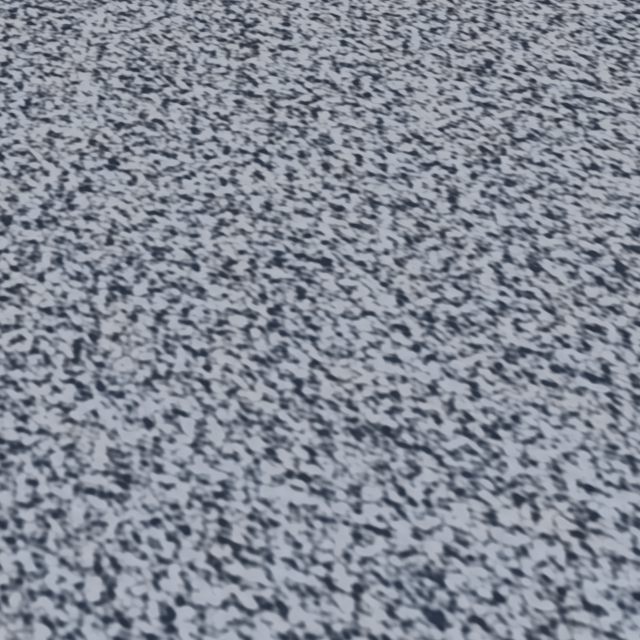
Give the GLSL for this texture, as a Shadertoy shader.

```glsl
// Speckled blue-grey granite slab seen at a slant, grains shrinking with distance.
// Octaves of gradient noise on a sheared ground plane give the mineral density,
// and a soft tone curve turns it into pale feldspar with dark mica flecks.

float hash(vec2 cell) {
    uvec2 q = uvec2(ivec2(cell)) * uvec2(1597334673u, 3812015801u);
    uint h = (q.x ^ q.y) * 1597334673u;
    h = (h ^ (h >> 15)) * 2246822519u;
    return float((h ^ (h >> 13)) >> 8) / 16777216.0;
}

// Dot product of a random unit gradient with the offset from its lattice corner
float cornerSlope(vec2 cell, vec2 offset) {
    float angle = 6.28319 * hash(cell);
    return dot(vec2(cos(angle), sin(angle)), offset);
}

// Gradient noise scaled to roughly unit standard deviation
float noise(vec2 p) {
    vec2 cell = floor(p), f = p - cell;
    vec2 w = f * f * (3.0 - 2.0 * f);
    vec2 e = vec2(1.0, 0.0);
    float low = mix(cornerSlope(cell, f), cornerSlope(cell + e, f - e), w.x);
    float high = mix(cornerSlope(cell + e.yx, f - e.yx), cornerSlope(cell + 1.0, f - 1.0), w.x);
    return mix(low, high, w.y) / 0.21;
}

// Perspective ground plane, sheared so that grains lean slightly down to the right
vec2 groundPlane(vec2 uv) {
    float horizon = 2.5;
    float depth = horizon / (horizon - uv.y);
    vec2 ground = vec2((uv.x - 0.5) * depth, 3.1 * depth);
    ground.y += 0.4 * ground.x;
    return ground;
}

// Single grains, ragged grain edges, grain clusters and faint cloudy patches
float mineralDensity(vec2 p) {
    return 0.80 * noise(p * 40.0)
         + 0.54 * noise(p * 71.0 + 31.4)
         + 0.27 * noise(p * 19.0 + 57.1)
         + 0.14 * noise(p * 6.0 + 12.9);
}

vec3 graniteColor(vec2 uv) {
    vec2 ground = groundPlane(uv);

    // Tone curve: broad pale plateau, steep grain edges, few near-black cores
    float paleness = smoothstep(-2.5, 1.25, mineralDensity(ground));
    vec3 darkMica = vec3(0.17, 0.20, 0.255);
    vec3 paleFeldspar = vec3(0.68, 0.70, 0.74);
    vec3 color = mix(darkMica, paleFeldspar, paleness);

    // Faint mottling, with a cooler tint towards the viewer
    float warmth = 0.003 * noise(ground * 9.0 + 43.0) + 0.012 * (uv.y - 0.5);
    color += warmth * vec3(1.0, 0.0, -1.0);
    return color + 0.008 * noise(ground * 45.0 + 77.0);
}

void mainImage(out vec4 fragColor, in vec2 fragCoord) {
    // Four samples per pixel keep the far grains smooth
    vec3 color = vec3(0.0);
    for (int i = 0; i < 4; i++) {
        vec2 offset = vec2(i & 1, i >> 1) * 0.5 - 0.25;
        color += 0.25 * graniteColor((fragCoord + offset) / iResolution.xy);
    }
    fragColor = vec4(color, 1.0);
}
```
